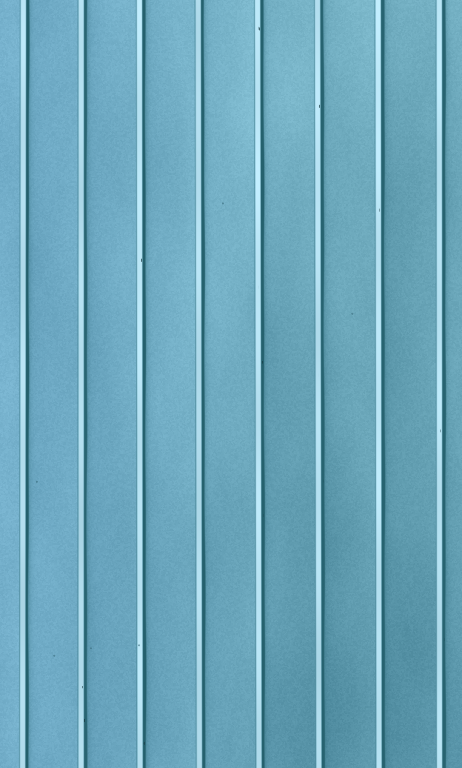
Write a WebGL 2 fragment shader that draws this texture.

```glsl
#version 300 es
precision highp float;
uniform vec2 u_resolution;
out vec4 outColor;

vec2 hash2(vec2 p) {
  vec3 q = fract(p.xyx * vec3(0.1031, 0.1030, 0.0973));
  q += dot(q, q.yzx + 33.33);
  return fract((q.xx + q.yz) * q.zy);
}

// Distance to the nearest jittered cell point, and that point's random value
vec2 cellular(vec2 p) {
  vec2 cell = floor(p), best = vec2(9.0, 0.0);
  for (int j = -1; j <= 1; j++)
    for (int i = -1; i <= 1; i++) {
      vec2 id = cell + vec2(i, j);
      float d = length(id + hash2(id + 50.0) - p);
      if (d < best.x) best = vec2(d, hash2(id + 91.0).x);
    }
  return best;
}

// Layered sines for broad, uneven fading of the paint
float stains(vec2 p) {
  float sum = 0.0, amp = 0.5;
  for (int i = 0; i < 5; i++) {
    sum += amp * sin(p.x + 1.7 * sin(p.y * 0.6 + float(i))) * cos(p.y * 0.8 + sin(p.x));
    p = mat2(1.5, 1.1, -1.1, 1.5) * p + 2.3;
    amp *= 0.55;
  }
  return sum;
}

// Soft-edged strip between two offsets
float strip(float x, float a, float b, float soft) {
  return smoothstep(a - soft, a + soft, x) * (1.0 - smoothstep(b - soft, b + soft, x));
}

void main() {
  vec2 p = gl_FragCoord.xy / u_resolution.x;
  float height = gl_FragCoord.y / u_resolution.y;
  float soft = max(0.0019, 0.6 / u_resolution.x);

  // Eight ribs, slightly tilted, whose spacing widens to the right
  float tilt = 0.0032 * sin(3.14 * p.x * 1.25 - 0.75) * (0.5 - height);
  float x = p.x - 0.0500 - tilt;
  float k = (sqrt(0.1254 * 0.1254 + 4.0 * 0.00048 * x) - 0.1254) / (2.0 * 0.00048);
  float rib = floor(k + 0.5);
  float d = x - rib * (0.1254 + 0.00048 * rib);
  vec2 vary = hash2(vec2(rib + 20.0, 7.0));

  // Flat panels: bluer at left, greener at right, darker toward the bottom
  vec3 color = mix(vec3(0.455, 0.688, 0.796), vec3(0.402, 0.638, 0.712), smoothstep(-0.05, 0.8, p.x));
  color += mix(-0.030, 0.034, height);
  color -= vec3(0.030, 0.030, 0.025) * smoothstep(0.4, 0.0, height) * p.x;
  color += 0.050 * stains(p * vec2(5.0, 2.4)) + 0.030 * stains(p * vec2(13.0, 5.0) + 4.0);
  color += 0.030 * (hash2(vec2(floor(k) + 30.0, 3.0)).x - 0.5);
  color += 0.040 * (fract(k) - 0.45) * vec3(1.0, 0.95, 0.9);

  // Fine grain of the paint
  color += 0.034 * (cellular(p * 300.0).y - 0.5);
  color += 0.012 * (cellular(p * 110.0 + 13.0).x - 0.48);

  // Soft shade, then the tight dark groove right of each rib
  float wear = 0.5 + 0.5 * sin(p.y * 5.0 + rib * 1.9) * sin(p.y * 13.0 + rib);
  float shade = exp(-max(d - 0.0105, 0.0) / 0.0050) * step(0.0, d);
  color = mix(color, vec3(0.24, 0.48, 0.545), shade * (0.68 + 0.25 * vary.x));
  color = mix(color, vec3(0.27, 0.51, 0.58), 0.75 * strip(d, -0.0082, -0.0055, 0.0014));
  float groove = strip(d, 0.0050, 0.0108 + 0.0024 * wear + 0.0010 * p.x, soft);
  color = mix(color, vec3(0.14, 0.375, 0.425), groove * (0.84 + 0.16 * vary.y));

  // Bright rounded rib face
  vec3 face = mix(vec3(0.58, 0.79, 0.86), vec3(0.72, 0.89, 0.955), strip(d, -0.0050, 0.0046, 0.0016));
  face += 0.06 * (wear - 0.5) + 0.05 * (vary.x - 0.5) + 0.03 * (height - 0.5);
  color = mix(color, face, strip(d, -0.0064, 0.0058, soft));

  // Sparse chips along the groove and specks on the panels
  vec2 chip = cellular(vec2(d * 110.0 + rib * 8.0, p.y * 45.0));
  float chipped = step(0.985, chip.y) * (1.0 - smoothstep(0.08, 0.22, chip.x)) * strip(d, 0.002, 0.010, soft);
  color = mix(color, vec3(0.07, 0.20, 0.23), 0.7 * chipped);
  vec2 speck = cellular(p * 11.0 + 5.0);
  float spot = step(0.965, speck.y) * (1.0 - smoothstep(0.012, 0.035, speck.x));
  color = mix(color, vec3(0.18, 0.38, 0.44), 0.5 * spot);

  outColor = vec4(clamp(color, 0.0, 1.0), 1.0);
}
```
